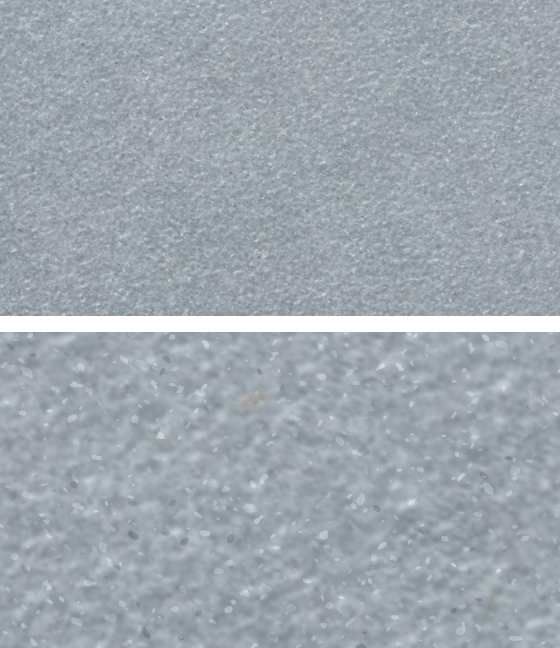
Top, the full canvas; bottom, a detail of the centre.
A WebGL 2 fragment shader for this texture:

```glsl
#version 300 es
precision highp float;
// Worn blue-grey asphalt: fine, slightly flattened grit lit from the upper left,
// built from value noise and its slope, with many small pale chips, dark pits
// and a few faint warm stones over broad, soft changes of tone.
uniform vec2 u_resolution;
out vec4 fragColor;

const vec3 ASPHALT = vec3(0.602, 0.638, 0.665);
const vec3 WARM_TINT = vec3(0.035, 0.012, -0.02);
const vec3 PINK_TINT = vec3(0.011, -0.006, 0.002);
const vec2 LIGHT_DIR = vec2(-0.4, 0.92);

float hash(vec2 p) {
    return fract(sin(dot(p, vec2(127.1, 311.7))) * 43758.5453);
}

vec2 hash2(vec2 p) {
    return vec2(hash(p), hash(p + vec2(37.3, 17.9)));
}

// Smooth value noise centred on zero.
float noise(vec2 p) {
    vec2 cell = floor(p);
    vec2 f = fract(p);
    f = f * f * (3.0 - 2.0 * f);
    float low = mix(hash(cell), hash(cell + vec2(1.0, 0.0)), f.x);
    float high = mix(hash(cell + vec2(0.0, 1.0)), hash(cell + vec2(1.0, 1.0)), f.x);
    return mix(low, high, f.y) - 0.5;
}

vec2 turn(vec2 p, float angle) {
    float c = cos(angle);
    float s = sin(angle);
    return vec2(c * p.x + s * p.y, c * p.y - s * p.x);
}

// Two turned layers, so that no lattice direction stands out.
float surfaceHeight(vec2 p) {
    return 0.75 * noise(turn(p, 0.3) * vec2(72.0, 88.0))
        + 0.75 * noise(turn(p, -0.6) * 66.0 + 8.3);
}

// Slope of the surface toward the light over a given reach.
float relief(vec2 p, float reach) {
    return surfaceHeight(p) - surfaceHeight(p + LIGHT_DIR * reach);
}

// Scattered rough ellipses: one candidate per cell, kept with the given chance.
float specks(vec2 p, float density, float chance, vec2 radii, float pixel, float seed) {
    vec2 q = p * density;
    vec2 home = floor(q);
    float soft = pixel * density * 0.65;
    float ragged = 1.3 * noise(q * 3.9 + seed);
    float cover = 0.0;
    for (int y = -1; y <= 1; y++) {
        for (int x = -1; x <= 1; x++) {
            vec2 cell = home + vec2(x, y);
            vec2 key = cell + seed;
            vec2 d = turn(q - cell - hash2(key), (hash(key + 5.7) - 0.5) * 2.4);
            float radius = mix(radii.x, radii.y, pow(hash(key + 11.3), 2.0));
            float dist = length(d * vec2(0.75, 1.35)) - radius * (1.0 + ragged);
            float kept = step(hash(key + 23.1), chance);
            float strength = mix(0.25, 1.0, hash(key + 31.7));
            cover = max(cover, kept * strength * (1.0 - smoothstep(-soft, soft, dist)));
        }
    }
    return cover;
}

// Broad lighting and mottling, from the whole sheet down to small patches.
float broadTone(vec2 p, vec2 uv) {
    float glow = 0.012 * (uv.y - 0.5) + 0.008 * (0.5 - uv.x) * uv.y;
    return glow + 0.016 * noise(p * 3.5 + 4.1) + 0.018 * noise(p * 11.0)
        + 0.034 * noise(turn(p, 0.8) * 24.0 + 19.0);
}

void main() {
    vec2 uv = gl_FragCoord.xy / u_resolution;
    vec2 p = gl_FragCoord.xy / u_resolution.y;
    float pixel = 1.0 / u_resolution.y;

    // Grit and its light, with highlights stronger than shadows.
    float slope = relief(p, 0.0078);
    float grit = noise(turn(p, 0.15) * vec2(110.0, 130.0) + 51.0);
    float sparkle = noise(turn(p, -0.35) * vec2(180.0, 205.0) + 87.0);
    float tone = broadTone(p, uv) + 0.102 * slope + 0.10 * slope * slope;
    tone += 0.092 * grit + 0.078 * sparkle;

    // Pale chips of two sizes and dark pits.
    float chips = specks(p, 44.0, 0.28, vec2(0.08, 0.25), pixel, 3.0);
    float flecks = specks(p, 74.0, 0.32, vec2(0.12, 0.28), pixel, 43.0);
    float pits = specks(p, 38.0, 0.26, vec2(0.07, 0.18), pixel, 71.0);
    tone += 0.13 * max(chips, flecks) - 0.10 * pits;

    // Slight drifts of hue, a few warm stones and a cool green left edge.
    float hue = noise(p * 4.0 + 33.0) + 0.9 * noise(p * 42.0 + 61.0);
    float stones = specks(p, 7.0, 0.12, vec2(0.05, 0.10), pixel * 3.0, 127.0);
    vec3 color = ASPHALT + tone + PINK_TINT * hue + WARM_TINT * stones;
    color.r -= 0.014 * (1.0 - smoothstep(0.0, 0.04, uv.x));

    fragColor = vec4(clamp(color, 0.0, 1.0), 1.0);
}
```
